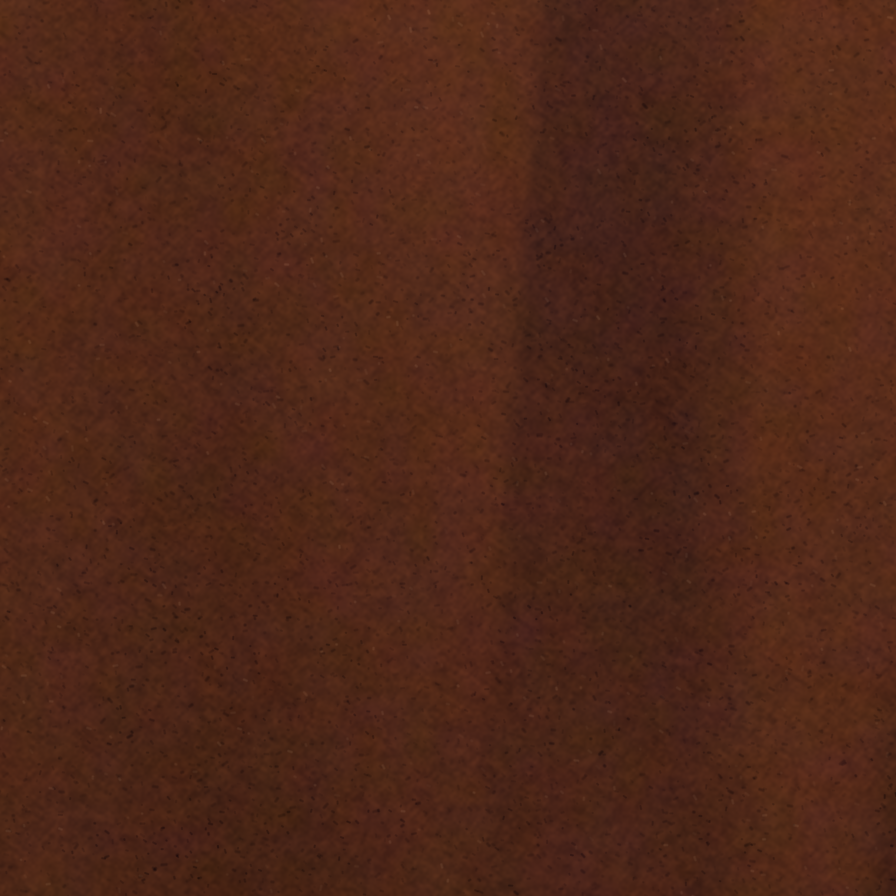
This texture is drawn by a WebGL 1 fragment shader. Its source:

```glsl
precision highp float;
uniform vec2 u_resolution;

float hash(vec2 p) {
  vec3 q = fract(vec3(p.xyx) * 0.1031);
  q += dot(q, q.yzx + 33.33);
  return fract((q.x + q.y) * q.z);
}

float noise(vec2 p) {
  vec2 cell = floor(p), f = fract(p);
  f = f * f * (3.0 - 2.0 * f);
  return mix(mix(hash(cell), hash(cell + vec2(1.0, 0.0)), f.x),
             mix(hash(cell + vec2(0.0, 1.0)), hash(cell + vec2(1.0, 1.0)), f.x), f.y);
}

vec2 rotate(vec2 p, float angle) {
  float c = cos(angle), s = sin(angle);
  return vec2(c * p.x - s * p.y, s * p.x + c * p.y);
}

// Soft short dash at a random place and angle in each cell
float fleck(vec2 p, float density) {
  vec2 cell = floor(p);
  vec2 center = 0.34 + 0.32 * vec2(hash(cell + 11.0), hash(cell + 47.0));
  vec2 d = rotate(fract(p) - center, 0.4 + 2.0 * (hash(cell + 83.0) - 0.5));
  d.x = max(abs(d.x) - 0.17 * hash(cell + 29.0), 0.0);
  float present = step(hash(cell + 5.0), density) * (0.25 + 0.75 * hash(cell + 61.0));
  return present * (1.0 - smoothstep(0.01, 0.19, length(d)));
}

// Shadowed fold with a crisp slanted left side and a soft right side
float shadowBand(float x, float depth) {
  float edge = 0.602 - 0.075 * depth;
  float left = smoothstep(edge - 0.01, edge + 0.016, x);
  float right = 1.0 - smoothstep(0.71 + 0.07 * depth, 0.88, x);
  return left * right * (1.0 - 0.65 * smoothstep(0.25, 0.95, depth));
}

void main() {
  vec2 uv = gl_FragCoord.xy / u_resolution;
  float depth = 1.0 - uv.y;
  float band = shadowBand(uv.x, depth);

  // Broad vertical folds
  float valley = (uv.x - 0.18 - 0.1 * depth) / 0.15;
  float ridge = (uv.x - 0.48) / 0.12;
  float light = 0.74 - 0.32 * depth;
  light -= 0.22 * exp(-valley * valley);
  light += 0.16 * exp(-ridge * ridge) * (1.0 - 0.8 * depth);
  light += 0.15 * smoothstep(0.78, 0.88, uv.x);
  light -= 0.42 * band;
  light -= 0.45 * smoothstep(0.955, 1.0, uv.x) * smoothstep(0.55, 1.0, depth);
  light += 0.10 * (noise(vec2(uv.x * 32.0 + uv.y * 1.5, uv.y * 1.6)) - 0.5);
  light += 0.10 * (noise(uv * vec2(11.0, 7.0) + 20.0) - 0.5);

  // Fine nap in two slanted directions
  float nap = noise(rotate(uv, 0.6) * vec2(105.0, 215.0)) - 0.5;
  nap += noise(rotate(uv, -0.8) * vec2(120.0, 225.0) + 70.0) - 0.5;
  nap += 0.7 * (noise(uv * 270.0 + 140.0) - 0.5);
  light += 0.31 * nap + 0.17 * (noise(uv * 65.0 + 9.0) - 0.5);

  // Clustered dark pits and rarer pale fibres
  float pits = 0.0;
  for (int i = 0; i < 3; i++) {
    float layer = float(i);
    pits += fleck(rotate(uv, 0.5 * layer - 0.5) * (64.0 + 15.0 * layer) + 210.0 * layer, 0.25);
  }
  light -= 0.54 * pits * (0.55 + 0.9 * noise(uv * 22.0 + 610.0));
  float fibre = fleck(rotate(uv, 0.4) * 78.0 + 400.0, 0.07);
  light += 0.5 * fibre;

  vec3 color = mix(vec3(0.247, 0.119, 0.076), vec3(0.378, 0.192, 0.113), light);
  color += fibre * vec3(0.0, 0.025, 0.03);

  // Faint patches of violet and olive
  float violet = noise(uv * 34.0 + 300.0) + 0.5 * noise(uv * 14.0 + 350.0) - 0.75;
  float olive = noise(uv * 30.0 + 500.0) + 0.5 * noise(uv * 11.0 + 550.0) - 0.75;
  color += violet * vec3(0.0, -0.002, 0.022);
  color += olive * vec3(-0.012, 0.008, -0.005);
  color += band * vec3(-0.004, 0.0, 0.013);

  gl_FragColor = vec4(clamp(color, 0.0, 1.0), 1.0);
}
```
